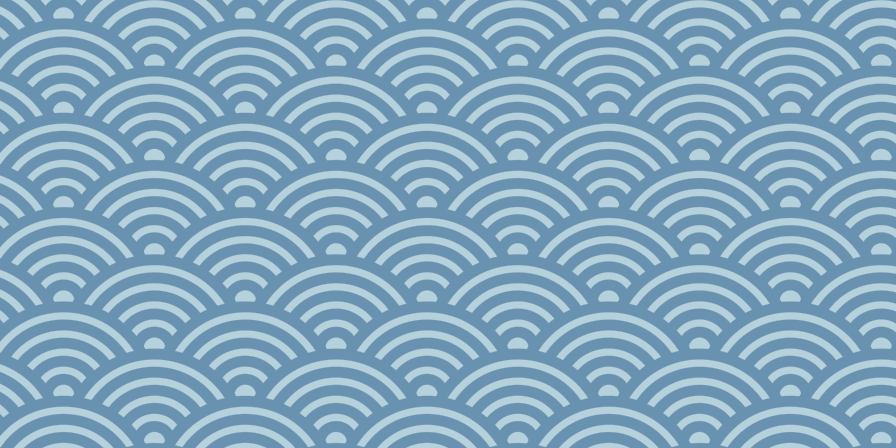
Write a Shadertoy shader that draws this pattern.

```glsl
// Overlapping rows of concentric wave scales, pale arcs on slate blue.

// Lengths are fractions of the canvas height.
const float SCALE_PITCH = 0.4056;          // spacing of scales along a row
const float ROW_STEP = 0.1053;             // spacing of rows
const float RING_STEP = 0.0404;            // spacing of arcs inside a scale
const float SCALE_RADIUS = 5.2 * RING_STEP;
const vec2 ORIGIN = vec2(0.9531, 0.3276);  // centre of one scale

// Measured in ring steps.
const float FIRST_ARC = 0.4;               // mid radius of the innermost arc
const float ARC_HALF_WIDTH = 0.2;
const float RIM_LIMIT = 4.9;               // plain rim beyond the last arc

const float EDGE_SOFTNESS = 1.2;           // in pixels
const vec3 SLATE = vec3(0.41, 0.57, 0.69);
const vec3 PALE = vec3(0.71, 0.82, 0.86);

float coverage(float dist, float blur) {
    return clamp(0.5 - dist / blur, 0.0, 1.0);
}

// Signed distance to the arcs; the innermost one is filled to a dot.
float arcDistance(float radius) {
    float ring = clamp(radius / RING_STEP, FIRST_ARC, RIM_LIMIT);
    float offset = abs(fract(ring - FIRST_ARC + 0.5) - 0.5);
    return (offset - ARC_HALF_WIDTH) * RING_STEP;
}

// Distance to the nearest scale centre in a row; odd rows shift half a pitch.
float centreDistance(vec2 p, float row) {
    float shift = 0.5 * mod(row, 2.0);
    float x = (fract(p.x / SCALE_PITCH - shift + 0.5) - 0.5) * SCALE_PITCH;
    return length(vec2(x, p.y - row * ROW_STEP));
}

void mainImage(out vec4 fragColor, in vec2 fragCoord) {
    vec2 p = fragCoord / iResolution.y - ORIGIN;
    float blur = EDGE_SOFTNESS / iResolution.y;
    float baseRow = floor(p.y / ROW_STEP);
    vec3 color = SLATE;

    // Paint from the back row to the front, lower rows on top.
    for (int i = 1; i >= -2; i--) {
        float radius = centreDistance(p, baseRow + float(i));
        vec3 scaleColor = mix(SLATE, PALE, coverage(arcDistance(radius), blur));
        color = mix(color, scaleColor, coverage(radius - SCALE_RADIUS, blur));
    }
    fragColor = vec4(color, 1.0);
}
```
